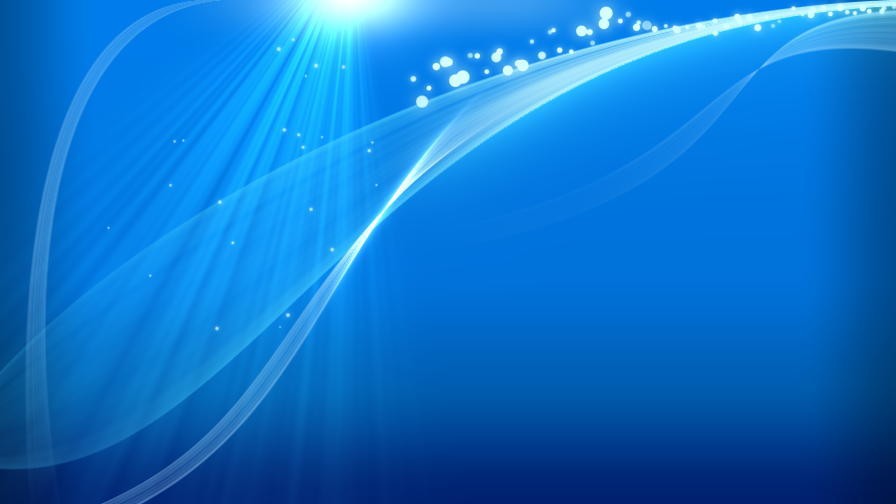
Reproduce this background procedurally as a WebGL 1 fragment shader.

```glsl
precision highp float;
// Blue backdrop with a fan of light rays, translucent flowing ribbons and glowing dots.
// Ribbons are sheets between two cubic Bezier edges, solved along one axis;
// gradient noise makes their strands and the ray streaks. Units: canvas height = 1.
uniform vec2 u_resolution;

const vec3 ICE = vec3(0.83, 1.0, 1.0);
const vec3 CYAN = vec3(0.28, 0.82, 1.0);
const vec3 MIST = vec3(0.60, 0.82, 0.98);
const vec2 LAMP = vec2(0.70, 1.12);

float hash(float n) { return fract(sin(n * 127.1 + 3.7) * 4375.85); }

float gradientNoise(float x) {
  float i = floor(x), f = x - i;
  float left = (hash(i) * 2.0 - 1.0) * f;
  float right = (hash(i + 1.0) * 2.0 - 1.0) * (f - 1.0);
  return 2.0 * mix(left, right, f * f * (3.0 - 2.0 * f));
}

float bezier(vec4 c, float t) {
  float s = 1.0 - t;
  return dot(c, vec4(s * s * s, 3.0 * s * s * t, 3.0 * s * t * t, t * t * t));
}

// Height of a curve above position s, found by bisection on a monotone axis
float curveAt(float s, vec4 along, vec4 across) {
  float t = 0.5, stride = 0.25;
  for (int i = 0; i < 14; i++) {
    t += bezier(along, t) < s ? stride : -stride;
    stride *= 0.5;
  }
  return bezier(across, t);
}

float sheetMask(float q, float a, float b) {
  return smoothstep(-0.003, 0.003, q - min(a, b)) * smoothstep(-0.003, 0.003, max(a, b) - q);
}

float edgeLine(float q, float edge, float width) { return exp(-abs(q - edge) / width); }

// Translucent sheet: strands across it, bright edges, denser where it narrows
float sheet(float q, float a, float b, float seed) {
  float width = max(abs(b - a), 0.006);
  float v = (q - min(a, b)) / width;
  float strands = 0.55 + 0.5 * gradientNoise(v * 7.0 + seed) + 0.2 * gradientNoise(v * 19.0 + seed);
  float edges = 0.7 * edgeLine(q, a, 0.006) + 0.7 * edgeLine(q, b, 0.006);
  return sheetMask(q, a, b) * (strands + edges + 0.012 / width);
}

vec3 background(vec2 p, float aspect) {
  vec3 c = mix(vec3(0.0, 0.13, 0.44), vec3(0.0, 0.36, 0.68), smoothstep(0.0, 0.25, p.y));
  c = mix(c, vec3(0.0, 0.45, 0.86), smoothstep(0.18, 0.48, p.y));
  c = mix(c, vec3(0.0, 0.49, 0.92), smoothstep(0.5, 0.95, p.y));
  float side = min(p.x, aspect - p.x);
  return c * mix(0.66, 1.0, smoothstep(-0.02, 0.2, side));
}

float rays(vec2 p) {
  vec2 d = vec2(p.x - LAMP.x, LAMP.y - p.y);
  float a = atan(d.x, d.y);
  float fan = smoothstep(-1.05, -0.3, a) * (1.0 - smoothstep(-0.15, 0.22, a));
  float streaks = 0.6 + 0.55 * gradientNoise(a * 17.0) + 0.4 * gradientNoise(a * 43.0 + 9.0);
  return fan * max(streaks, 0.0) * exp(-1.9 * max(length(d) - 0.2, 0.0));
}

float dot2d(vec2 p, vec2 center, float radius) {
  float d = length(p - center);
  return smoothstep(radius + 0.002, radius - 0.002, d) + 0.3 * exp(-d * d / (radius * radius * 4.0));
}

void main() {
  vec2 p = gl_FragCoord.xy / u_resolution.y;
  vec3 color = background(p, u_resolution.x / u_resolution.y);

  // Lamp rays and pale haze along the top
  color += vec3(0.12, 0.42, 0.36) * rays(p) * 1.1;
  float haze = smoothstep(0.90, 1.0, p.y) * smoothstep(0.3, 0.6, p.x) * (1.0 - smoothstep(1.0, 1.3, p.x));
  color = mix(color, MIST, 0.4 * haze);

  // Left loop and right twisting veil
  vec4 loopY = vec4(0.0, 0.4, 0.98, 1.0);
  float loopOuter = curveAt(p.y, loopY, vec4(0.06, 0.03, 0.06, 0.40));
  float loopInner = curveAt(p.y, loopY, vec4(0.12, 0.05, 0.08, 0.45));
  float loopSheet = sheet(p.x, loopOuter, loopInner, 2.0);
  color = mix(color, MIST, clamp(0.27 * loopSheet * smoothstep(-0.1, 0.6, p.y), 0.0, 0.6));

  float veilTop = curveAt(p.x, vec4(0.85, 1.6, 1.35, 1.8), vec4(0.5, 0.62, 0.97, 0.98));
  float veilLow = curveAt(p.x, vec4(0.85, 1.5, 1.35, 1.8), vec4(0.54, 0.66, 0.96, 0.895));
  float veilFade = 0.03 + 0.15 * smoothstep(1.1, 1.5, p.x) + 0.22 * smoothstep(1.48, 1.62, p.x);
  veilFade *= smoothstep(0.85, 1.05, p.x);
  color = mix(color, MIST, clamp(veilFade * sheet(p.y, veilTop, veilLow, 5.0), 0.0, 0.75));

  // Main sweeping ribbon, pale at the upper right
  vec4 sweepX = vec4(-0.02, 0.34, 1.08, 1.8), sweepY = vec4(0.24, 0.64, 0.98, 1.0);
  float top = curveAt(p.x, sweepX, sweepY);
  float low = curveAt(p.x, vec4(0.0, 0.52, 0.74, 1.8), vec4(0.07, 0.04, 0.96, 0.99));
  float v = (p.y - low) / max(top - low, 0.006);
  float pale = smoothstep(0.72, 1.15, p.x);
  float body = mix(0.45 + 0.55 * pow(2.0 * v - 1.0, 2.0), 1.0, pale);
  float density = 0.2 + 0.4 * smoothstep(0.15, 0.7, p.x) + 0.15 * pale;
  float sweep = density * body * sheet(p.y, top, low, 11.0);
  color = mix(color, mix(CYAN, ICE, pale * 0.7), clamp(sweep, 0.0, 0.95));
  float core = exp(-pow((v - 0.35) * 3.2, 2.0)) * sheetMask(p.y, top, low);
  color = mix(color, ICE, 0.65 * pale * core);
  float underGlow = exp(-max(low - p.y, 0.0) / 0.055) * step(p.y, low);
  color += vec3(0.16, 0.26, 0.12) * underGlow * smoothstep(0.7, 1.1, p.x);

  // Narrow twist crossing the sweep
  vec4 twistY = vec4(0.0, 0.2, 0.6, 0.9);
  float twistRight = curveAt(p.y, twistY, vec4(0.28, 0.65, 0.66, 1.05));
  float twistLeft = curveAt(p.y, twistY, vec4(0.2, 0.655, 0.52, 1.26));
  float twist = sheet(p.x, twistRight, twistLeft, 17.0) * (1.0 - smoothstep(0.68, 0.86, p.y));
  float knot = exp(-pow((p.y - 0.59) / 0.13, 2.0));
  color = mix(color, mix(MIST, ICE, knot), clamp(twist * (0.32 + 0.4 * knot), 0.0, 0.95));
  color += ICE * 0.5 * knot * edgeLine(p.x, twistRight, 0.008);

  // Lamp glow
  vec2 lampOffset = (p - vec2(0.70, 1.02)) / vec2(0.12, 0.09);
  color += vec3(0.75, 0.6, 0.35) * exp(-dot(lampOffset, lampOffset));

  // Glowing dots along the sweep, then fine sparkles among the rays
  float dots = 0.0;
  for (int i = 0; i < 64; i++) {
    float n = float(i), t = mix(0.53, 1.0, (n + hash(n)) / 64.0);
    float late = smoothstep(0.72, 0.82, t);
    float lift = mix(0.065, -0.03, late) * hash(n + 80.0);
    float radius = mix(0.004 + 0.010 * pow(hash(n + 160.0), 2.0), 0.003 + 0.004 * hash(n + 160.0), late);
    dots += dot2d(p, vec2(bezier(sweepX, t), bezier(sweepY, t) + lift), radius) * (0.45 + 0.55 * hash(n + 240.0));
  }
  for (int i = 0; i < 24; i++) {
    float n = float(i) + 300.0, a = mix(-0.8, 0.12, hash(n)), r = mix(0.2, 0.85, hash(n + 40.0));
    dots += 0.6 * dot2d(p, LAMP + r * vec2(sin(a), -cos(a)), 0.001 + 0.003 * hash(n + 90.0));
  }
  color = mix(color, ICE, clamp(dots, 0.0, 1.0));
  gl_FragColor = vec4(clamp(color, 0.0, 1.0), 1.0);
}
```
